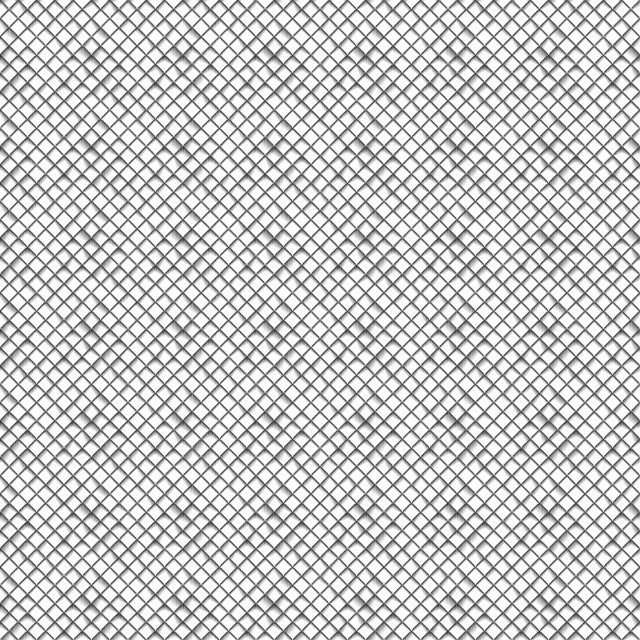
A Shadertoy shader for this pattern:

```glsl
// Overlapping white diamond scales, 35 across and 35 down, on a 45 degree lattice.
// Each scale is shaded below its two upper edges by wedges of hashed width;
// the variation repeats every 5 scales, making 7 by 7 identical blocks that tile.

const float SCALES = 35.0;
const float BLOCK = 5.0;
const float TAU = 6.2831853;

float hash(vec2 id, float salt) {
    return fract(sin(dot(id, vec2(12.99, 78.23)) + salt * 37.7) * 4375.85);
}

// Soft wrapping patch of lifted scales, one in every block
float liftedPatch(vec2 id) {
    vec2 wave = cos((id - vec2(0.1, 2.1)) * TAU / BLOCK);
    return exp(2.5 * (wave.x + wave.y - 2.0));
}

// Width of the shadow at one end of an edge
float shadowWidth(vec2 id, float salt) {
    float lift = hash(id, salt);
    return 0.15 + 0.5 * lift * lift * lift + 0.3 * liftedPatch(id) * lift;
}

// Shadow wedge falling from an upper edge, tapering along it
float wedge(float depth, float along, vec2 id, float salt) {
    float width = mix(shadowWidth(id, salt), shadowWidth(id, salt + 1.0), along);
    return 0.6 * pow(clamp(1.0 - depth / width, 0.0, 1.0), 1.3);
}

// Fine vertical grain with a whole number of waves per block
float grain(float x) {
    float a = x * TAU / BLOCK;
    return 0.5 * sin(a * 23.0 + 2.0 * sin(a * 3.0)) + 0.5 * sin(a * 37.0 + sin(a * 7.0));
}

void mainImage(out vec4 fragColor, in vec2 fragCoord) {
    vec2 p = fragCoord / iResolution.xy * SCALES;
    float pixel = 1.414 * SCALES / min(iResolution.x, iResolution.y);

    // Diamond lattice: the upper tip of a scale is at f = (1, 1)
    vec2 q = vec2(p.x + p.y, p.y - p.x);
    vec2 cell = floor(q);
    vec2 f = q - cell;
    vec2 id = mod(vec2(cell.x - cell.y, cell.x + cell.y + 1.0) * 0.5, BLOCK);

    // Shadows below the upper right and upper left edges
    float right = wedge(1.0 - f.x, f.y, id, 1.0);
    float left = wedge(1.0 - f.y, f.x, id, 4.0);
    float shadow = 1.0 - (1.0 - right) * (1.0 - left);
    shadow *= 1.0 + 0.14 * grain(p.x);
    float tone = 0.99 - shadow;

    // Dark seam, thinning out at the crossings
    vec2 edge = min(f, 1.0 - f);
    float seam = 1.0 - smoothstep(0.05 - 0.5 * pixel, 0.05 + 0.5 * pixel, min(edge.x, edge.y));
    seam *= mix(0.4, 0.85, smoothstep(0.03, 0.18, length(edge)));
    tone = mix(tone, 0.28, seam);

    fragColor = vec4(vec3(clamp(tone, 0.2, 0.99)), 1.0);
}
```
